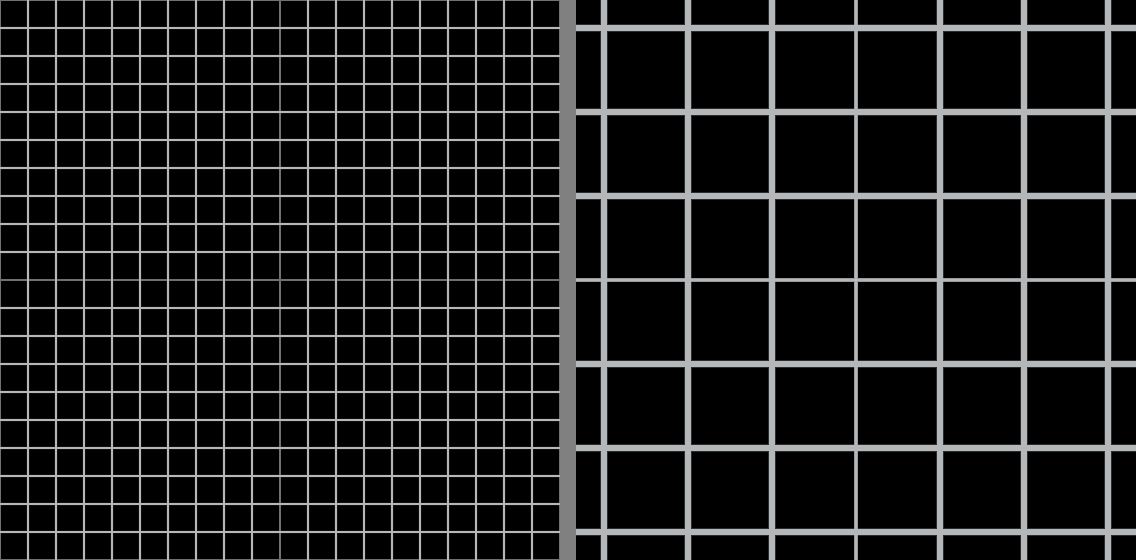
Left: the whole. Right: its middle third, enlarged.
A Shadertoy shader for this pattern:

```glsl
// Share of a pixel covered by a line of given half width, at distance d from its centre
vec2 lineCoverage(vec2 d, vec2 halfWidth, vec2 pixel) {
    vec2 overlap = min(d + 0.5 * pixel, halfWidth) - max(d - 0.5 * pixel, -halfWidth);
    return clamp(overlap / pixel, 0.0, 1.0);
}

void mainImage(out vec4 fragColor, in vec2 fragCoord) {
    vec2 pixel = 1.0 / iResolution.xy;
    vec2 uv = fragCoord * pixel;

    // Nearest grid line of 20 repeats, per axis
    vec2 lineIndex = floor(uv * 20.0 + 0.5);
    vec2 d = abs(uv - lineIndex / 20.0);

    // Every tenth line, at the borders and the middle, is thinner
    vec2 isThin = 1.0 - step(0.5, mod(lineIndex, 10.0));
    vec2 halfWidth = mix(vec2(0.00193), vec2(0.0011), isThin);

    vec2 coverage = lineCoverage(d, halfWidth, pixel);
    float grid = max(coverage.x, coverage.y);

    // Light grey lines on black
    fragColor = vec4(vec3(0.71, 0.72, 0.73) * grid, 1.0);
}
```
